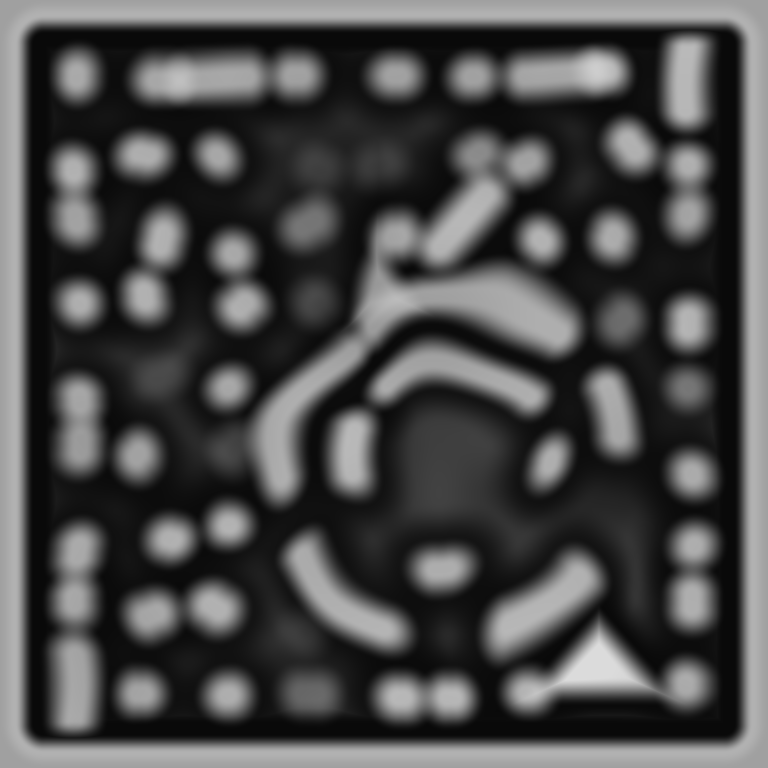
A WebGL 1 fragment shader for this pattern:

```glsl
precision highp float;

uniform vec2 u_resolution;

const float CELLS = 9.0;
const float PITCH = 0.1;
const float MARGIN = 0.05;
const float TAU = 6.2831853;
const vec2 DISC_CENTRE = vec2(0.59, 0.395);
const vec2 WEDGE_BASE = vec2(0.78, 0.1);

float hash(vec2 p) {
  vec3 q = fract(vec3(p.xyx) * 0.1031);
  q += dot(q, q.yzx + 33.33);
  return fract((q.x + q.y) * q.z);
}

float noise(vec2 p) {
  vec2 i = floor(p);
  vec2 f = fract(p);
  f = f * f * (3.0 - 2.0 * f);
  float low = mix(hash(i), hash(i + vec2(1.0, 0.0)), f.x);
  float high = mix(hash(i + vec2(0.0, 1.0)), hash(i + 1.0), f.x);
  return mix(low, high, f.y);
}

// Distance functions
float segmentDistance(vec2 q, float angle, float halfLength) {
  vec2 dir = vec2(cos(angle), sin(angle));
  return length(q - dir * clamp(dot(q, dir), -halfLength, halfLength));
}

float arcDistance(vec2 q, float radius, float middle, float halfAngle) {
  vec2 dir = vec2(cos(middle), sin(middle));
  q = vec2(dot(q, dir), abs(dir.x * q.y - dir.y * q.x));
  vec2 tip = vec2(cos(halfAngle), sin(halfAngle));
  bool beyondTip = q.y * tip.x > q.x * tip.y;
  return beyondTip ? length(q - radius * tip) : abs(length(q) - radius);
}

float wedgeDistance(vec2 q, float halfWidth, float height) {
  float slope = abs(q.x) * height + (q.y - height) * halfWidth;
  return max(-q.y, slope / length(vec2(halfWidth, height)));
}

float roundedBoxDistance(vec2 q, float halfSize, float corner) {
  vec2 b = abs(q) - halfSize + corner;
  return length(max(b, 0.0)) + min(max(b.x, b.y), 0.0) - corner;
}

// Blends a soft light core (x) and its dark halo (y) into the field
vec2 addFeature(vec2 field, float d, float strength) {
  float core = 1.0 - smoothstep(0.006, 0.045, d);
  float halo = 1.0 - smoothstep(0.04, 0.09, d);
  return 1.0 - (1.0 - field) * (1.0 - vec2(core * strength, halo * min(strength, 1.0)));
}

// Jittered spots, a few of them faint or drawn out into short bars
vec2 addSpots(vec2 field, vec2 p) {
  vec2 home = floor((p - MARGIN) / PITCH);
  for (int j = -2; j <= 2; j++) {
    for (int i = -2; i <= 2; i++) {
      vec2 id = home + vec2(float(i), float(j));
      vec2 inGrid = step(-0.5, id) * step(id, vec2(CELLS - 0.5));
      vec2 interior = step(0.5, id) * step(id, vec2(CELLS - 1.5));
      vec2 random = vec2(hash(id + 17.0), hash(id + 43.0));
      vec2 jitter = (random - 0.5) * mix(vec2(0.1), vec2(0.5), interior);
      vec2 centre = MARGIN + (id + 0.5 + jitter) * PITCH;

      float shape = hash(id + 71.0);
      float halfLength = 0.012 * shape + 0.03 * step(0.88, shape);
      float onRim = 1.0 - interior.x * interior.y;
      float angle = mix(hash(id + 97.0) * 0.5 * TAU, interior.x * 0.0 + (1.0 - interior.x) * 0.25 * TAU, onRim);
      float strength = mix(0.17, 0.8, smoothstep(0.1, 0.24, hash(id + 131.0)));
      strength *= inGrid.x * inGrid.y;
      strength *= smoothstep(0.27, 0.3, length(centre - DISC_CENTRE));
      strength *= smoothstep(0.06, 0.09, length(centre - WEDGE_BASE));
      field = addFeature(field, segmentDistance(p - centre, angle, halfLength), strength);
    }
  }
  return field;
}

// Broken ring whose pieces shorten as they follow one another
vec2 addRing(vec2 field, vec2 q, float radius, float count, float longest, float falloff) {
  for (int i = 0; i < 5; i++) {
    float k = float(i);
    float middle = TAU * (0.24 + k / count);
    float d = arcDistance(q, radius, middle, longest * pow(falloff, k));
    field = addFeature(field, d, 0.78 * step(k, count - 0.5));
  }
  return field;
}

void main() {
  vec2 p = gl_FragCoord.xy / u_resolution;
  vec2 bend = vec2(noise(p * 9.0), noise(p * 9.0 + 31.0)) - 0.5;
  vec2 bent = p + 0.045 * bend;

  vec2 field = addSpots(vec2(0.0), p + 0.015 * bend);
  field = addRing(field, bent - DISC_CENTRE, 0.22, 5.0, 0.6, 0.72);
  field = addRing(field, bent - DISC_CENTRE, 0.125, 4.0, 0.75, 0.3);
  field = addFeature(field, wedgeDistance(p - WEDGE_BASE, 0.075, 0.085) + 0.025, 1.0);
  field = addFeature(field, wedgeDistance(bent - vec2(0.5, 0.6), 0.05, 0.09) + 0.025, 0.75);
  field.x *= mix(0.85, 1.08, noise(p * 7.0 + 5.0));

  // Pale frame with a dark rim inside
  float box = roundedBoxDistance(p - 0.5, 0.468, 0.025);
  float frame = smoothstep(-0.012, 0.012, box) * mix(0.8, 0.72, smoothstep(0.012, 0.032, box));
  field.x = max(field.x * smoothstep(0.0, 0.03, -box), frame);
  field.y = max(field.y, smoothstep(-0.06, -0.025, box));

  float ground = 0.035 + (1.0 - field.y) * mix(0.08, 0.24, noise(p * 14.0));
  gl_FragColor = vec4(vec3(mix(ground, 0.86, clamp(field.x, 0.0, 1.0))), 1.0);
}
```
